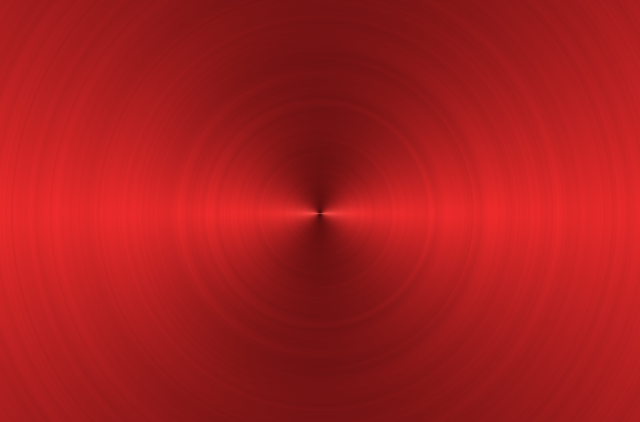
Write a WebGL 2 fragment shader that draws this texture.

```glsl
#version 300 es
precision highp float;
// Red brushed metal disc: an angular sheen gives a bright horizontal band and
// dark vertical wedges, while layered radial noise cuts concentric grooves.
// Lengths are in canvas heights, measured from the hub of the disc.

uniform vec2 u_resolution;
out vec4 fragColor;

const float HALF_PI = 1.5707963;
const vec2 HUB = vec2(0.5, 0.494);

// Sine-free hash, 0 to 1
float hash(float n) {
    n = fract(n * 0.1031);
    n *= n + 33.33;
    n *= n + n;
    return fract(n);
}

// Smooth one-dimensional noise, -1 to 1
float noise(float x) {
    float cell = floor(x);
    float t = fract(x);
    t = t * t * (3.0 - 2.0 * t);
    return mix(hash(cell), hash(cell + 1.0), t) * 2.0 - 1.0;
}

// Angular reflection: 1 along the horizontal, 0 along the vertical
float sheen(vec2 p, float softness) {
    float angle = atan(abs(p.y), abs(p.x) + 1e-5) / HALF_PI;
    float rounded = sqrt(angle * angle + softness * softness) - softness * 0.5;
    return pow(clamp(1.0 - rounded, 0.0, 1.0), 1.85);
}

// Sum of groove layers, each fading out once finer than a pixel
float grooves(float radius, float pixel, float seed) {
    float sum = 0.0;
    float frequency = 32.0;
    float weight = 0.55;
    for (int i = 0; i < 4; i++) {
        float visible = 1.0 - smoothstep(0.5, 1.2, frequency * pixel);
        sum += weight * visible * noise(radius * frequency + seed);
        frequency *= 2.1;
        weight *= 1.1;
        seed += 37.0;
    }
    return sum;
}

// Soft thin ring of a given radius
float ring(float radius, float center, float width) {
    float d = (radius - center) / width;
    return exp(-d * d);
}

// Red ramp from dark wedge to bright band
vec3 metalRed(float level) {
    return vec3(level, max(0.2 * level - 0.02, 0.01), max(0.2 * level - 0.017, 0.012));
}

void main() {
    float pixel = 1.0 / u_resolution.y;
    vec2 p = (gl_FragCoord.xy - HUB * u_resolution) * pixel;
    float radius = length(p);
    float shine = sheen(p, 0.03);

    // Base light, darker in the wedges close to the hub
    float level = 0.46 + 0.45 * shine;
    level -= 0.09 * (1.0 - shine) * exp(-radius * 11.0);

    // Grooves drift slowly between two patterns around the disc
    float side = smoothstep(-0.5, 0.5, p.x / (radius + 1e-4));
    float cut = mix(grooves(radius, pixel, 11.0), grooves(radius, pixel, 211.0), side);
    level += cut * (0.014 + 0.010 * shine) * smoothstep(0.0, 0.08, radius);

    // Wider polished rings
    level += 0.020 * ring(radius, 0.263, 0.006);
    level += 0.010 * ring(radius, 0.335, 0.004);
    level += 0.020 * ring(radius, 0.464, 0.005);

    vec3 color = metalRed(level);

    // Pale glint beside the hub and the dark pin at its middle
    float glint = exp(-radius * 28.0) * pow(shine, 3.0);
    color += vec3(0.08, 0.24, 0.20) * glint;
    color *= 1.0 - 0.35 * ring(radius, 0.0, 0.008);

    fragColor = vec4(clamp(color, 0.0, 1.0), 1.0);
}
```
